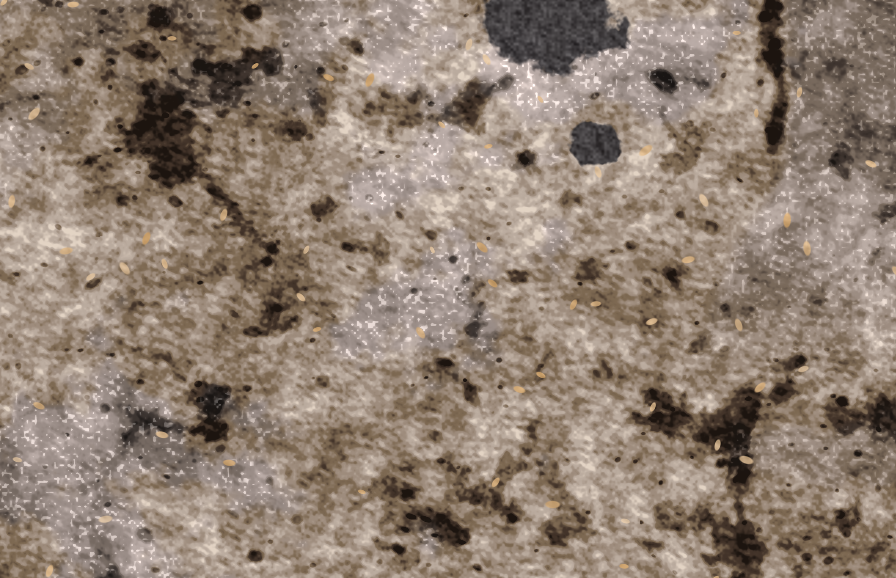
Give the GLSL for this texture, as a WebGL 1 fragment shader.

```glsl
precision highp float;
// Crumbly dried earth with wet slick patches, pits, seeds and dark stones.
// A warped noise relief is lit from the upper left, toned through an earth
// colour ramp, then scattered features are laid on with jittered cells.
uniform vec2 u_resolution;

#define CLOD_SCALE 8.0
#define GRAIN_SCALE 85.0
#define PIT_SCALE 8.5
#define SEED_SCALE 11.0
#define RELIEF_LIGHT 1.25
#define GRAIN_CONTRAST 0.23
#define BASE_TONE 0.61
#define FLAKE_ANGLE 0.5

const vec3 SOIL_BLACK = vec3(0.11, 0.08, 0.06);
const vec3 SOIL_DARK = vec3(0.26, 0.20, 0.16);
const vec3 SOIL_BROWN = vec3(0.49, 0.41, 0.32);
const vec3 SOIL_TAN = vec3(0.62, 0.55, 0.49);
const vec3 SOIL_LIGHT = vec3(0.73, 0.67, 0.62);
const vec3 SOIL_PALE = vec3(0.89, 0.83, 0.77);
const vec3 SLATE = vec3(0.23, 0.22, 0.23);
const vec3 SEED_COLOR = vec3(0.84, 0.66, 0.43);

float hash(vec2 p) { return fract(sin(dot(p, vec2(127.1, 311.7))) * 43758.5453); }
vec2 hash2(vec2 p) { return vec2(hash(p), hash(p + 37.3)); }
mat2 turn(float a) { return mat2(cos(a), sin(a), -sin(a), cos(a)); }

float noise(vec2 p) {
  vec2 i = floor(p), f = fract(p);
  f = f * f * (3.0 - 2.0 * f);
  return mix(mix(hash(i), hash(i + vec2(1.0, 0.0)), f.x),
             mix(hash(i + vec2(0.0, 1.0)), hash(i + 1.0), f.x), f.y);
}

float fbm(vec2 p) {
  float sum = 0.0, amp = 0.5;
  for (int i = 0; i < 5; i++) {
    sum += amp * noise(p);
    p = turn(0.6) * p * 2.03 + 11.7;
    amp *= 0.55;
  }
  return sum / 1.055;
}

// Clods plus flattened flakes lying along one diagonal
float relief(vec2 p) {
  vec2 q = turn(FLAKE_ANGLE) * p;
  return 0.75 * fbm(p * CLOD_SCALE) + 0.25 * noise(q * vec2(9.0, 27.0))
       + 0.17 * noise(q * vec2(0.6, 1.1) * GRAIN_SCALE);
}

// Ragged holes, one possible per cell; density is the chance of a hole
float pits(vec2 p, float scale, float density) {
  vec2 q = p * scale, cell = floor(q);
  float rag = fbm(p * 30.0) - 0.5, depth = 0.0;
  for (int y = -1; y <= 1; y++)
    for (int x = -1; x <= 1; x++) {
      vec2 id = cell + vec2(x, y);
      vec2 d = (q - id - 0.15 - 0.7 * hash2(id + scale)) * vec2(0.85, 1.1);
      float r = mix(0.09, 0.25, pow(hash(id + 5.1), 2.0));
      float hole = 1.0 - smoothstep(0.45 * r, 1.15 * r, length(d) + rag * 0.55 * r * 2.0);
      depth = max(depth, hole * step(hash(id + 9.7), density) * mix(0.55, 1.0, hash(id + 2.2)));
    }
  return depth;
}

// Slender grains at random angles: x is coverage, y is a shade
vec2 seeds(vec2 p) {
  vec2 q = p * SEED_SCALE, cell = floor(q), found = vec2(0.0);
  for (int y = -1; y <= 1; y++)
    for (int x = -1; x <= 1; x++) {
      vec2 id = cell + vec2(x, y);
      vec2 d = turn(hash(id + 3.3) * 3.2) * (q - id - hash2(id + 21.0));
      float size = mix(0.07, 0.15, hash(id + 6.6));
      float cover = 1.0 - smoothstep(0.75, 1.15, length(d / (size * vec2(1.0, 0.5))));
      cover *= step(hash(id + 14.0), 0.36);
      if (cover > found.x) found = vec2(cover, hash(id + 8.8));
    }
  return found;
}

// Rounded lump with a broken outline
float lump(vec2 p, vec2 center, vec2 size, float rag) {
  return 1.0 - smoothstep(0.88, 1.05, length((p - center) / size) + rag);
}

vec3 earth(float t) {
  vec3 c = mix(SOIL_BLACK, SOIL_DARK, smoothstep(0.05, 0.22, t));
  c = mix(c, SOIL_BROWN, smoothstep(0.22, 0.42, t));
  c = mix(c, SOIL_TAN, smoothstep(0.42, 0.56, t));
  c = mix(c, SOIL_LIGHT, smoothstep(0.56, 0.69, t));
  return mix(c, SOIL_PALE, smoothstep(0.69, 0.86, t));
}

void main() {
  vec2 p = gl_FragCoord.xy / u_resolution.y;
  vec2 warped = p + 0.035 * (vec2(noise(p * 9.0), noise(p * 9.0 + 40.0)) - 0.5);
  float broad = fbm(p * 2.6 + 3.0), rag = 1.6 * (fbm(p * 14.0) - 0.5);

  // Regions: rough corners, the smooth boulder and wet slicks
  float rough = 1.0 - smoothstep(0.15, 0.65, length((p - vec2(0.05, 1.0)) * vec2(0.8, 1.2)));
  rough = max(rough, 1.0 - smoothstep(0.1, 0.45, length(p - vec2(1.4, 0.12))));
  float seam = 1.33 - 0.45 * max(0.72 - p.y, 0.0) + 0.09 * (fbm(p * 7.0) - 0.5);
  float boulder = smoothstep(0.0, 0.04, p.x - seam) * smoothstep(0.3, 0.6, p.y);
  float slick = smoothstep(0.56, 0.64, fbm(p * 4.5 + 17.0)) * (1.0 - 0.6 * rough);
  slick = max(slick, 0.7 * boulder);

  // Lit relief and fine grain
  float shade = relief(warped + vec2(-0.005, 0.006)) - relief(warped);
  float grain = noise(turn(FLAKE_ANGLE) * p * vec2(1.0, 1.7) * GRAIN_SCALE) - 0.5;
  float speck = noise(p * 210.0) - 0.5;
  float tone = BASE_TONE - RELIEF_LIGHT * shade * mix(1.0, 0.55, slick);
  tone += GRAIN_CONTRAST * (grain + 0.6 * speck) * mix(1.0, 0.55, slick);
  tone += 0.5 * (broad - 0.5) + 0.55 * (fbm(warped * 17.0) - 0.5);
  tone -= 0.1 * rough + 0.13 * boulder * smoothstep(0.55, 0.95, p.y);

  // Crevices, pits and the deep seam
  float crevice = 1.0 - smoothstep(0.27, 0.39, fbm(warped * 11.0 + 5.0) - 0.07 * rough);
  float holes = max(pits(warped, PIT_SCALE, 0.24 + 0.3 * rough),
                    0.8 * pits(warped, PIT_SCALE * 2.6, 0.2 + 0.3 * rough));
  float crack = 1.0 - smoothstep(0.004, 0.024, abs(p.x - seam) + 0.03 * rag);
  crack *= smoothstep(0.66, 0.82, p.y);
  tone -= 0.3 * crevice + 0.42 * holes * (1.0 - 0.6 * boulder) + 0.5 * crack;

  // Colour, with a cool sheen on the slicks
  vec3 color = earth(tone);
  float gray = dot(color, vec3(0.3, 0.59, 0.11));
  color = mix(color, gray * vec3(1.06, 0.98, 0.97), 0.7 * slick);
  color += 0.2 * slick * smoothstep(0.2, 0.42, speck + 0.4 * grain);

  // Slate stones and scattered seeds
  float stone = max(lump(p, vec2(0.96, 0.96), vec2(0.11, 0.085), rag),
                    lump(p, vec2(1.04, 0.755), vec2(0.045, 0.04), rag));
  color = mix(color, SLATE + 0.14 * (grain + speck), 0.93 * stone);
  vec2 seed = seeds(p);
  vec3 husk = mix(SEED_COLOR, SOIL_PALE, 0.6 * seed.y) + 0.15 * grain;
  color = mix(color, husk, 0.85 * seed.x * (1.0 - stone));
  gl_FragColor = vec4(clamp(color, 0.0, 1.0), 1.0);
}
```
